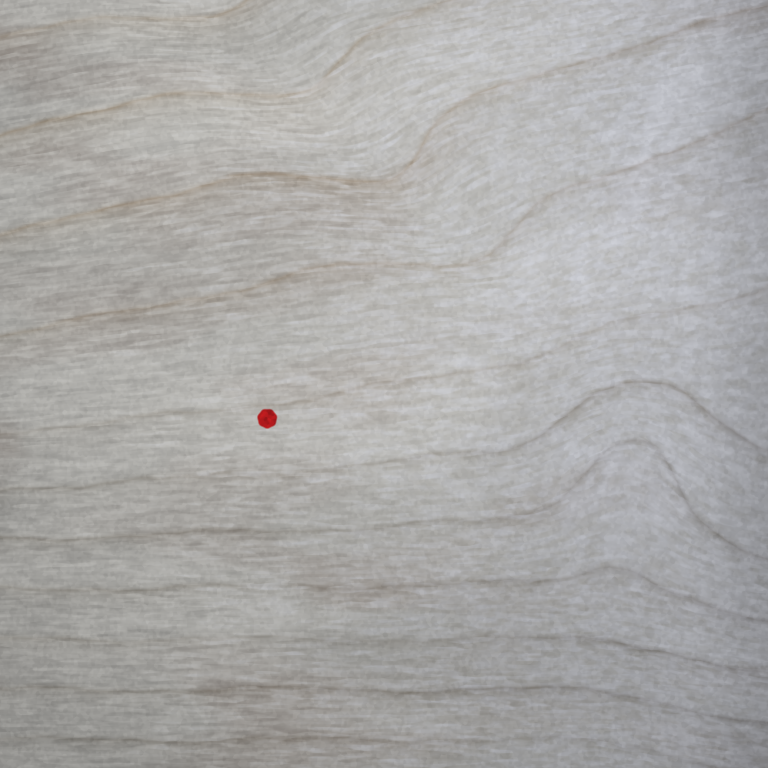
Write a Shadertoy shader that draws this texture.

```glsl
const vec3 WARM_TINT = vec3(1.006, 1.001, 0.980);
const vec3 COOL_TINT = vec3(0.986, 0.996, 1.030);
const vec3 TAN_LOSS = vec3(0.050, 0.085, 0.125);   // ring stain, upper left
const vec3 GREY_LOSS = vec3(0.090, 0.100, 0.112);  // ring stain elsewhere
const vec3 PATCH_LOSS = vec3(0.045, 0.064, 0.070);
const vec3 DOT_RED = vec3(0.68, 0.10, 0.11);
const vec2 DOT_CENTER = vec2(0.348, 0.455);
const float DOT_RADIUS = 0.0125;
const vec2 LIGHT_CENTER = vec2(0.66, 0.78);
const float LIGHT_PEAK = 0.806;
const float LIGHT_FALLOFF = 0.25;
const float LIGHT_ROUNDING = 0.015;
const float FIBRE_CONTRAST = 0.130;
const float GRIT_CONTRAST = 0.045;
const float MOTTLE_CONTRAST = 0.070;
const float LINE_WIDTH = 0.0030;
const float STAIN_WIDTH = 0.010;
const float TAN_STAIN_WIDTH = 0.018;
const float RING_DENSITY = 7.8;
const float LOW_RING_DENSITY = 7.5;  // added below LOW_RING_TOP
const float LOW_RING_TOP = 0.42;

vec2 hash2(vec2 p) {
    p = vec2(dot(p, vec2(127.1, 311.7)), dot(p, vec2(269.5, 183.3)));
    return fract(sin(p) * 43758.5);
}

// Smooth cellular noise: blended random values of nearby cells, 0 to 1
float cells(vec2 p) {
    vec2 id = floor(p), f = p - id;
    float sum = 0.0, total = 0.0;
    for (int j = -1; j <= 1; j++)
    for (int i = -1; i <= 1; i++) {
        vec2 o = vec2(i, j);
        vec2 h = hash2(id + o);
        vec2 d = o + h - f;
        float w = exp(-6.0 * dot(d, d));
        sum += w * fract(h.x * 17.3 + h.y * 5.1);
        total += w;
    }
    return sum / total;
}

float bell(float x) { return exp(-x * x); }

// Height by which the grain is lifted at p
float grainRise(vec2 p) {
    float slope = 0.3 * p.x * smoothstep(0.15, 0.95, p.y);
    float dipX = 0.48 + (0.785 - p.y);
    float dip = 0.058 * smoothstep(0.5, 0.8, p.y) * bell((p.x - dipX) / 0.12);
    float bump = 0.065 * bell((p.x - 0.82) / 0.09) * bell((p.y - 0.40) / 0.135);
    float droop = 0.05 * smoothstep(0.75, 1.05, p.x) * (1.0 - smoothstep(0.3, 0.55, p.y));
    return slope - dip + bump - droop;
}

// Growth ring count, denser toward the bottom
float ringCount(vec2 p) {
    float wobble = 0.0030 * sin(p.x * 19.0 + p.y * 9.0)
                 + 0.0012 * sin(p.x * 47.0 - p.y * 17.0)
                 + 0.0006 * sin(p.x * 113.0 + p.y * 31.0);
    float g = p.y - grainRise(p) - wobble;
    return RING_DENSITY * g + LOW_RING_DENSITY * min(g, LOW_RING_TOP) - 0.56;
}

// x: thin ring line, y: soft stain below it
vec2 ringLines(vec2 p, float stainWidth) {
    const float STEP = 0.002;
    float n = ringCount(p);
    vec2 grad = vec2(ringCount(p + vec2(STEP, 0.0)), ringCount(p + vec2(0.0, STEP))) - n;
    float d = (fract(n + 0.5) - 0.5) / max(length(grad) / STEP, 3.5);
    float id = floor(n + 0.5);
    float strength = 0.55 + 0.6 * cells(vec2(p.x * 4.0, id * 3.7));
    float stain = exp(-abs(d) / (d > 0.0 ? LINE_WIDTH : stainWidth));
    return strength * vec2(bell(d / LINE_WIDTH), stain);
}

void mainImage(out vec4 fragColor, in vec2 fragCoord) {
    vec2 p = fragCoord / iResolution.xy;
    vec2 grain = vec2(p.x, p.y - 0.6 * grainRise(p));
    float rightSide = smoothstep(0.35, 0.85, p.x);

    // Uneven light and broad mottling
    vec2 away = p - LIGHT_CENTER;
    float light = LIGHT_PEAK - LIGHT_FALLOFF * sqrt(dot(away, away) + LIGHT_ROUNDING);
    light -= 0.07 * smoothstep(0.88, 1.02, p.x);
    light += MOTTLE_CONTRAST * (cells(grain * vec2(3.0, 9.0) + 3.0) - 0.5);

    // Fibres: long streaks at left, short flecks at right
    float streaks = cells(grain * vec2(16.0, 200.0));
    float flecks = cells(grain * vec2(42.0, 260.0) + 31.0);
    float shorts = cells(grain * vec2(85.0, 200.0) + 77.0);
    float longMix = 0.35 * streaks + 0.5 * flecks + 0.2 * shorts - 0.525;
    float shortMix = 0.35 * flecks + 0.4 * shorts - 0.375;
    float fibre = mix(longMix, shortMix, rightSide);
    float grit = cells(p * 230.0 + 13.0) - 0.5;
    light += FIBRE_CONTRAST * fibre + GRIT_CONTRAST * grit;

    // Silky sheen: a slanted flare and a glow inside the bump
    float flare = bell((p.x - 0.84 - 0.6 * (p.y - 0.8)) / 0.06) * bell((p.y - 0.84) / 0.16);
    float glow = bell((p.x - 0.81) / 0.11) * bell((p.y - 0.37) / 0.08);
    float silk = cells(vec2(p.x - 0.6 * p.y, p.x + p.y) * vec2(60.0, 18.0));
    float sheen = (flare + 0.6 * glow) * (0.3 + silk);
    light += 0.045 * sheen;

    float coolness = smoothstep(0.25, 1.15, p.x + 0.8 * fibre + 0.25 * sheen);
    vec3 col = light * mix(WARM_TINT, COOL_TINT, coolness);

    // Brown patches and growth rings
    float patches = smoothstep(0.4, 0.95, cells(grain * vec2(5.0, 20.0) + 5.0));
    col -= PATCH_LOSS * patches * mix(0.8, 0.25, rightSide) * (0.7 - fibre);
    float tanShare = smoothstep(0.35, 0.75, p.y) * (1.0 - 0.5 * rightSide);
    vec2 ring = ringLines(p, mix(STAIN_WIDTH, TAN_STAIN_WIDTH, tanShare));
    vec3 ringLoss = mix(GREY_LOSS, TAN_LOSS, tanShare);
    col -= ringLoss * (0.3 * ring.x + 0.55 * ring.y) * (1.0 - 0.8 * fibre);

    // Plain red dot with a slightly uneven rim
    vec2 q = p - DOT_CENTER;
    float rim = DOT_RADIUS * (1.0 + 0.03 * sin(7.0 * atan(q.y, q.x)));
    float dotMask = 1.0 - smoothstep(-0.0015, 0.0015, length(q) - rim);
    col = mix(col, DOT_RED * (1.0 + 0.3 * grit), dotMask);

    fragColor = vec4(clamp(col, 0.0, 1.0), 1.0);
}
```
